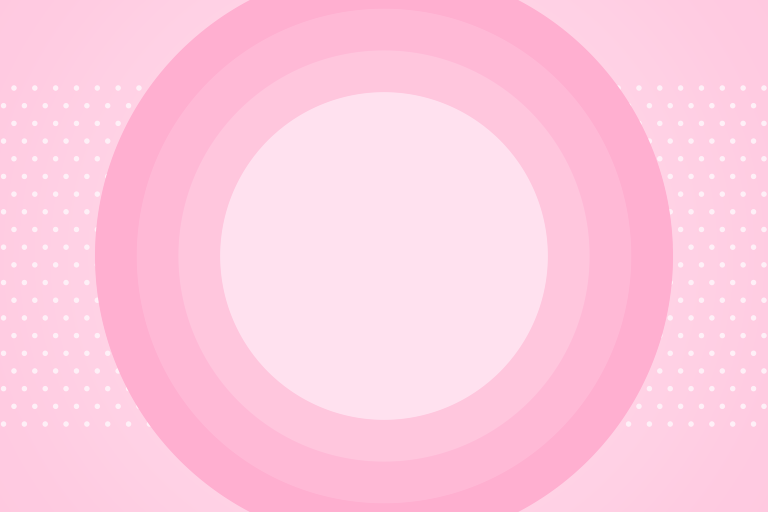
Reproduce this background procedurally as a Shadertoy shader.

```glsl
// Concentric pink discs over a softly shaded pink backdrop,
// with a horizontal band of staggered pale dots behind them.
// Lengths are in canvas heights, measured from the centre.

const vec3 BACKDROP_INNER = vec3(1.0, 0.825, 0.900);
const vec3 BACKDROP_OUTER = vec3(1.0, 0.790, 0.880);
const vec3 DOT_COLOR      = vec3(0.995, 0.940, 0.968);
const vec3 RING_COLOR     = vec3(1.0, 0.685, 0.815);
const vec3 MIDDLE_COLOR   = vec3(1.0, 0.727, 0.841);
const vec3 INNER_COLOR    = vec3(1.0, 0.776, 0.868);
const vec3 CORE_COLOR     = vec3(1.0, 0.882, 0.937);

const float CORE_RADIUS = 0.320;
const float RING_WIDTH  = 0.0815;

const vec2  DOT_STEP   = vec2(0.04069, 0.03454);
const float DOT_SHIFT  = 0.0097;   // horizontal offset of even rows
const float DOT_TOP    = 0.3281;   // height of the first row
const float DOT_ROWS   = 20.0;
const float DOT_RADIUS = 0.0053;

// Antialiased coverage of a disc.
float disc(vec2 p, float radius, float pixel) {
    return 1.0 - smoothstep(-0.6 * pixel, 0.6 * pixel, length(p) - radius);
}

// Coverage of the staggered dot band.
float dotBand(vec2 p, float pixel) {
    float row = floor((DOT_TOP - p.y) / DOT_STEP.y + 0.5);
    float inBand = step(0.0, row) * step(row, DOT_ROWS - 1.0);
    float shift = DOT_SHIFT + 0.5 * DOT_STEP.x * mod(row, 2.0);
    float column = floor((p.x - shift) / DOT_STEP.x + 0.5);
    vec2 dotCenter = vec2(shift + column * DOT_STEP.x, DOT_TOP - row * DOT_STEP.y);
    return inBand * disc(p - dotCenter, DOT_RADIUS, pixel);
}

void mainImage(out vec4 fragColor, in vec2 fragCoord) {
    float pixel = 1.0 / iResolution.y;
    vec2 p = (fragCoord - 0.5 * iResolution.xy) * pixel;

    // Backdrop and dots
    vec3 color = mix(BACKDROP_INNER, BACKDROP_OUTER, smoothstep(0.5, 0.9, length(p)));
    color = mix(color, DOT_COLOR, dotBand(p, pixel));

    // Discs, largest first
    vec3 discColors[4] = vec3[4](RING_COLOR, MIDDLE_COLOR, INNER_COLOR, CORE_COLOR);
    for (int i = 0; i < 4; i++) {
        float radius = CORE_RADIUS + RING_WIDTH * float(3 - i);
        color = mix(color, discColors[i], disc(p, radius, pixel));
    }

    fragColor = vec4(color, 1.0);
}
```
